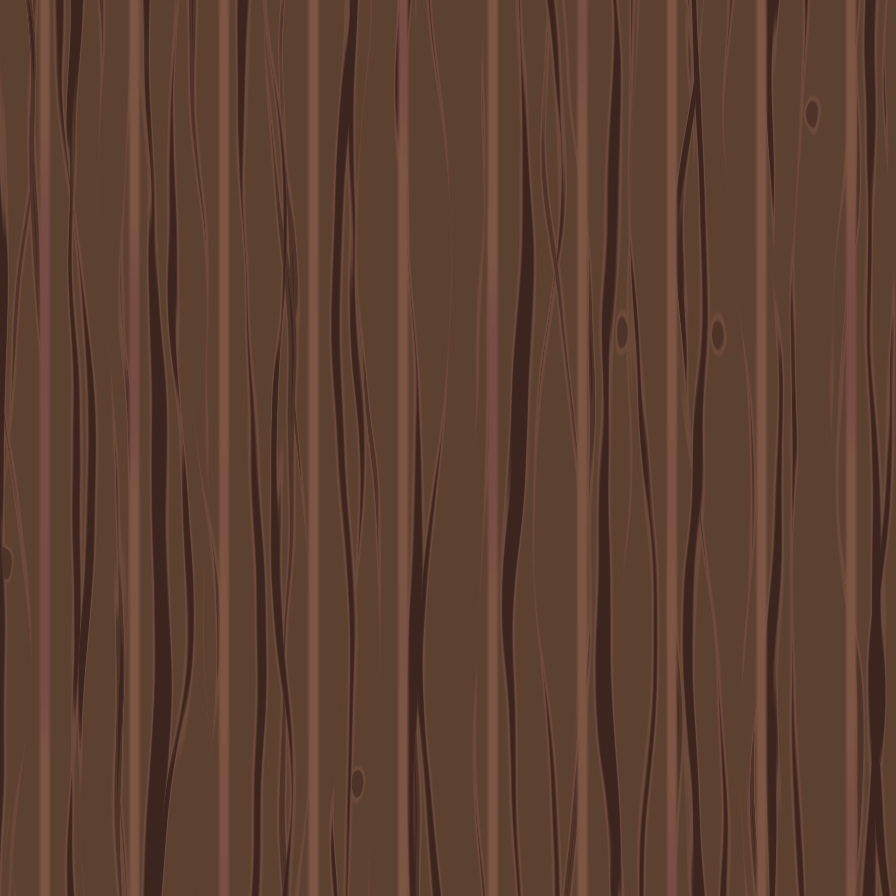
Write a WebGL 1 fragment shader that draws this texture.

```glsl
precision highp float;
// Brown wooden boards with raised seams, tapering dark cracks and pale crack rims.

uniform vec2 u_resolution;

const vec3 WOOD = vec3(0.36, 0.25, 0.19);
const vec3 RIM = vec3(0.425, 0.29, 0.228);
const vec3 SEAM = vec3(0.49, 0.335, 0.265);
const vec3 SEAM_ROSE = vec3(0.47, 0.30, 0.27);
const vec3 GROOVE = vec3(0.305, 0.20, 0.16);
const vec3 CRACK = vec3(0.235, 0.145, 0.12);
const float BOARD_WIDTH = 0.1;
const float FIRST_SEAM = 0.05;

float hash(vec2 p) {
  return fract(sin(dot(p, vec2(127.1, 311.7))) * 43758.55);
}

vec2 gradient(vec2 cell) {
  float angle = 6.2832 * hash(cell);
  return vec2(cos(angle), sin(angle));
}

// Gradient noise, roughly -0.7 to 0.7
float noise(vec2 p) {
  vec2 i = floor(p);
  vec2 f = p - i;
  vec2 u = f * f * f * (f * (f * 6.0 - 15.0) + 10.0);
  vec2 e = vec2(1.0, 0.0);
  float low = mix(dot(gradient(i), f),
                  dot(gradient(i + e.xy), f - e.xy), u.x);
  float high = mix(dot(gradient(i + e.yx), f - e.yx),
                   dot(gradient(i + e.xx), f - e.xx), u.x);
  return mix(low, high, u.y);
}

// Signed distance to a wandering strand with a varying width and frayed sides
float strandDistance(vec2 p, float center, float sway, float halfWidth,
                     float swell, float seed) {
  float row = seed * 7.37;
  float bend = sway * noise(vec2(p.y * 1.7, row + 0.4))
             + 0.006 * noise(vec2(p.y * 6.0, row + 31.6));
  float x = p.x - center - bend;
  float width = halfWidth + swell * noise(vec2(p.y * 2.2, row + 63.5));
  float frayAmount = mix(0.0015, 0.008,
      smoothstep(-0.1, 0.35, noise(vec2(p.y * 2.6, row + 97.3))));
  float fray = noise(vec2(x * 150.0, p.y * 6.0 + row));
  return abs(x) - width + frayAmount * fray;
}

// Signed distance to a sparse, upright knot inside a board
float knotDistance(vec2 p, float board, float left) {
  float row = floor(p.y * 4.0);
  vec2 id = vec2(board, row);
  vec2 center = vec2(left + BOARD_WIDTH * mix(0.35, 0.7, hash(id + 5.3)),
                     (row + 0.5) * 0.25);
  vec2 q = (p - center) * vec2(1.0, 0.42);
  float radius = 0.007 + 0.006 * noise(p * vec2(60.0, 25.0));
  float absent = step(0.12, hash(id + 18.7));
  return length(q) - radius + absent;
}

// x: distance to any groove, y: distance to the darkest cracks
vec2 grainDistance(vec2 p) {
  float here = floor((p.x - FIRST_SEAM) / BOARD_WIDTH);
  float groove = knotDistance(p, here, FIRST_SEAM + here * BOARD_WIDTH);
  float crack = 1.0;
  for (int n = -1; n <= 1; n++) {
    float board = here + float(n);
    float left = FIRST_SEAM + board * BOARD_WIDTH;
    for (int k = 0; k < 4; k++) {
      float slot = float(k);
      float seed = board * 4.0 + slot + 50.0;
      float place = 0.1 + slot * 0.23 + 0.28 * hash(vec2(seed, 3.1));
      float isMain = 1.0 - step(0.5, slot);
      float isFaint = step(1.5, slot);
      float halfWidth = mix(mix(0.0012, -0.0006, isFaint), 0.0045, isMain);
      float d = strandDistance(p, left + place * BOARD_WIDTH,
          mix(0.065, 0.03, isMain), halfWidth, 0.011, seed);
      groove = min(groove, d);
      crack = min(crack, d + mix(0.001, 0.0035, isFaint));
    }
  }
  return vec2(groove, crack);
}

// Coverage of the region where a signed distance is negative
float inside(float d, float softness) {
  return 1.0 - smoothstep(-softness, softness, d);
}

void main() {
  float scale = min(u_resolution.x, u_resolution.y);
  vec2 p = gl_FragCoord.xy / scale;
  float soft = max(0.0008, 0.6 / scale);

  // Flat wood, pale rims, then grooves and their dark cores
  vec2 grain = grainDistance(p);
  float rim = 1.0 - smoothstep(0.0012, 0.0036, grain.x);
  vec3 color = mix(WOOD, RIM, rim);
  color = mix(color, GROOVE, inside(grain.x, soft));
  color = mix(color, CRACK, inside(grain.y, soft));

  // Rounded seams between boards, with occasional rosy stretches
  float seamIndex = floor((p.x - FIRST_SEAM) / BOARD_WIDTH + 0.5);
  float offset = abs(p.x - FIRST_SEAM - seamIndex * BOARD_WIDTH);
  float rosy = smoothstep(0.1, 0.4,
      noise(vec2(p.y * 2.5, seamIndex * 5.43 + 0.5)));
  float seam = 1.0 - smoothstep(0.0028, 0.008, offset);
  color = mix(color, mix(SEAM, SEAM_ROSE, rosy), seam);

  gl_FragColor = vec4(color, 1.0);
}
```
